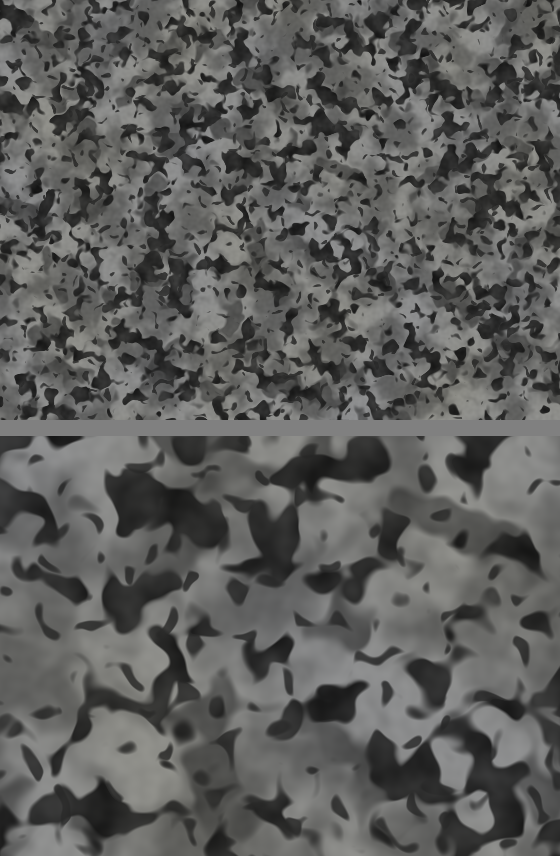
Top: the whole. Bottom: its middle third, enlarged.
Reproduce this texture procedurally as a Shadertoy shader.

```glsl
// Polished grey granite: pale feldspar, smoky quartz and clustered dark mica grains.

vec2 hashGradient(vec2 cell) {
    float angle = 6.2831853 * fract(sin(dot(cell, vec2(127.1, 311.7))) * 43758.5453);
    return vec2(cos(angle), sin(angle));
}

// Gradient noise, roughly -0.7 to 0.7
float noise(vec2 p) {
    vec2 cell = floor(p), f = fract(p);
    vec2 w = f * f * f * (f * (f * 6.0 - 15.0) + 10.0);
    float a = dot(hashGradient(cell), f);
    float b = dot(hashGradient(cell + vec2(1, 0)), f - vec2(1, 0));
    float c = dot(hashGradient(cell + vec2(0, 1)), f - vec2(0, 1));
    float d = dot(hashGradient(cell + vec2(1, 1)), f - vec2(1, 1));
    return mix(mix(a, b, w.x), mix(c, d, w.x), w.y);
}

// Each layer gets its own turn and offset, which hides the lattice
float layer(vec2 p, float frequency, float seed) {
    float c = cos(seed), s = sin(seed);
    return noise(mat2(c, s, -s, c) * p * frequency + seed * 17.3);
}

void mainImage(out vec4 fragColor, in vec2 fragCoord) {
    vec2 uv = fragCoord / iResolution.y;

    // Ragged grain outlines
    vec2 p = uv + 0.012 * vec2(layer(uv, 34.0, 1.3), layer(uv, 34.0, 2.6));

    // Pale feldspar with soft, cloudy patches
    float cloud = layer(p, 10.0, 0.7) + 0.6 * layer(p, 23.0, 3.4) + 0.3 * layer(p, 52.0, 5.1);
    float tone = mix(0.375, 0.555, smoothstep(-0.42, 0.42, cloud));

    // Smoky quartz in mid grey
    float cluster = layer(p, 8.0, 4.2);
    float quartz = layer(p, 15.0, 1.9) + 0.45 * layer(p, 36.0, 2.2) + 0.4 * cluster;
    float quartzTone = 0.29 + 0.1 * layer(p, 30.0, 6.0);
    tone = mix(tone, quartzTone, 0.85 * smoothstep(0.16, 0.36, quartz));

    // Dark mica grains, gathered into clusters
    float mica = layer(p, 25.0, 0.4) + 0.6 * layer(p, 49.0, 5.7) + 0.5 * cluster;
    float micaTone = 0.165 + 0.14 * layer(p, 28.0, 3.1);
    tone = mix(tone, micaTone, smoothstep(0.08, 0.27, mica));

    // Small separate specks
    float speck = layer(p, 52.0, 2.9) + 0.25 * cluster;
    tone = mix(tone, min(tone, 0.16), 0.85 * smoothstep(0.27, 0.42, speck));

    // Fine mottling and a faint warm or cool tint
    tone += 0.03 * layer(uv, 95.0, 4.8);
    float warmth = layer(uv, 6.0, 5.3);
    vec3 tint = vec3(1.0, 1.003, 0.985) + warmth * vec3(0.015, 0.008, -0.04);

    fragColor = vec4(tone * tint, 1.0);
}
```
